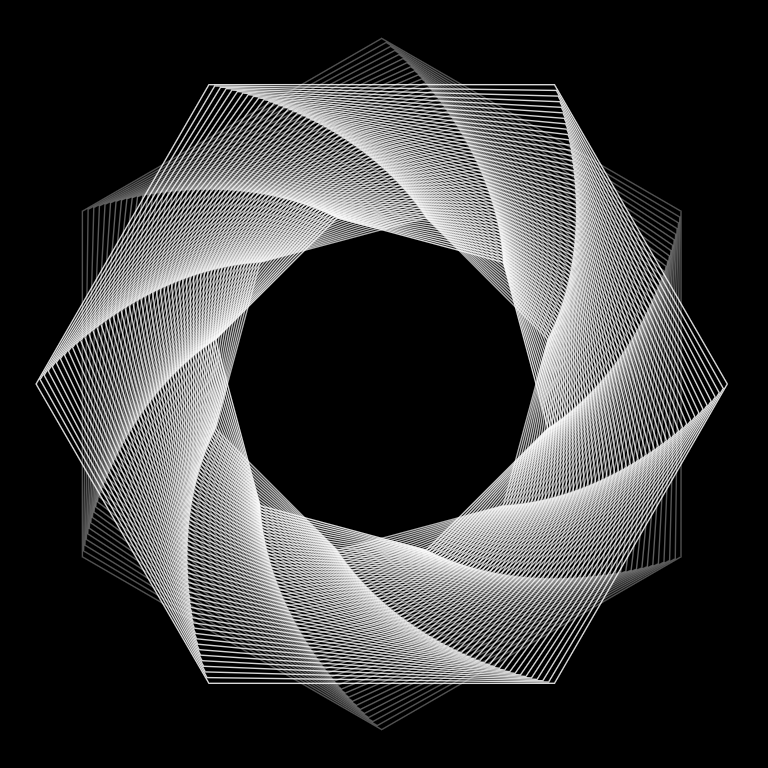
Write a three.js fragment shader that draws this background.

```glsl
varying vec2 vUv;

const float SECTOR = 1.04719755;   // one sixth of a turn
const int RINGS = 60;

// Distance from a polar point to the outline of a hexagon
float hexagonOutline(float dist, float angle, float radius, float rotation) {
  float local = mod(angle - rotation, SECTOR) - 0.5 * SECTOR;
  return abs(dist * cos(local) - radius * cos(0.5 * SECTOR));
}

// Box-filtered coverage of a thin line, also when finer than one pixel
float lineCoverage(float d, float width, float pixel) {
  float overlap = (0.5 * (width + pixel) - d) / pixel;
  return clamp(overlap, 0.0, min(1.0, width / pixel));
}

// Light let through a spiral of shrinking hexagons turning clockwise
float spiralGap(float dist, float angle, float startAngle, vec2 opacity,
                float outerRadius, float shrink, float turn,
                float width, float pixel) {
  float gap = 1.0;
  for (int i = 0; i <= RINGS; i++) {
    float t = float(i) / float(RINGS);
    float radius = outerRadius * pow(shrink, t);
    float d = hexagonOutline(dist, angle, radius, startAngle - turn * t);
    gap *= 1.0 - mix(opacity.x, opacity.y, t) * lineCoverage(d, width, pixel);
  }
  return gap;
}

void main() {
  const vec2 center = vec2(0.497, 0.5);
  const float outerRadius = 0.45;
  const float shrink = 0.498;
  const float turn = 0.78539816;
  const float lineWidth = 0.0018;
  const vec3 background = vec3(0.0);
  const vec3 lineColor = vec3(1.0);

  vec2 p = vUv - center;
  float dist = length(p);
  float angle = atan(p.y, p.x);
  float pixel = max(fwidth(vUv.x), 0.0001);

  // Bright spiral, and a fainter one offset by half a sector
  float gap = spiralGap(dist, angle, 0.0, vec2(0.85, 0.7),
                        outerRadius, shrink, turn, lineWidth, pixel);
  gap *= spiralGap(dist, angle, 0.5 * SECTOR, vec2(0.32, 0.85),
                   outerRadius, shrink, turn, lineWidth, pixel);

  gl_FragColor = vec4(mix(lineColor, background, gap), 1.0);
}
```
